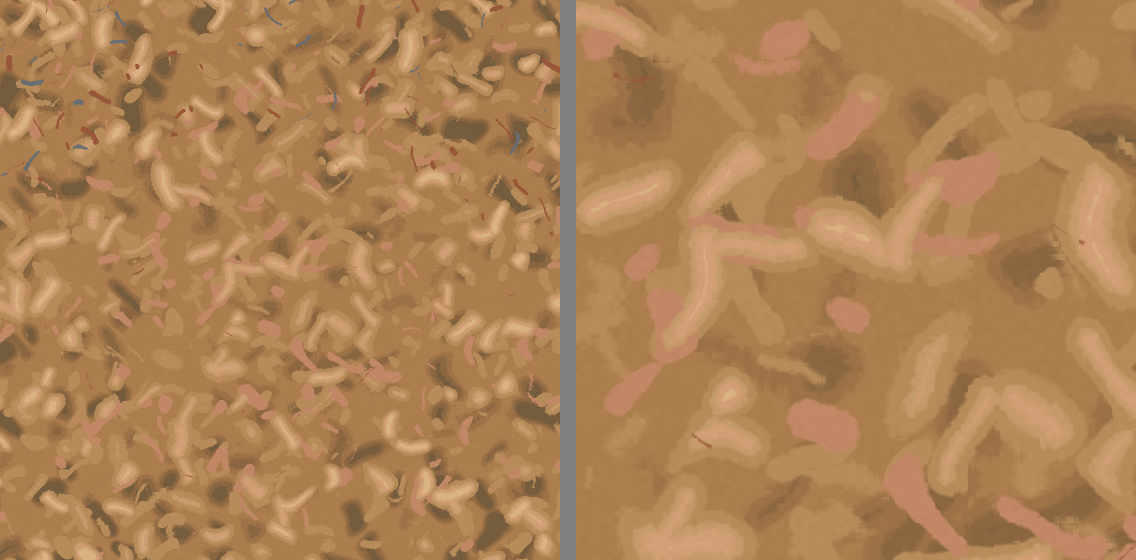
Left: the whole. Right: its middle third, enlarged.
Give the GLSL for this texture, as a Shadertoy shader.

```glsl
const float PI = 3.14159265;

const vec3 GROUND = vec3(0.675, 0.492, 0.300);
const vec3 SAND   = vec3(0.718, 0.548, 0.350);
const vec3 TAN    = vec3(0.775, 0.605, 0.415);
const vec3 PINK   = vec3(0.760, 0.530, 0.395);
const vec3 PEACH  = vec3(0.820, 0.620, 0.460);
const vec3 CREAM  = vec3(0.855, 0.700, 0.510);
const vec3 UMBER  = vec3(0.615, 0.446, 0.276);
const vec3 BROWN  = vec3(0.545, 0.402, 0.252);
const vec3 SHADOW = vec3(0.455, 0.360, 0.240);
const vec3 RUST   = vec3(0.600, 0.340, 0.220);
const vec3 SLATE  = vec3(0.410, 0.430, 0.450);

vec3 hash3(vec2 p, float seed) {
    vec3 q = fract(vec3(p.xyx + seed * 1.37) * vec3(0.1031, 0.1030, 0.0973));
    q += dot(q, q.yxz + 33.33);
    return fract((q.xxy + q.yzz) * q.zyx);
}

// Layered sines that bend straight outlines
vec2 warp(vec2 p, float seed) {
    vec2 bend = 0.13 * sin(p.yx * 2.3 + vec2(seed, seed * 1.7));
    return p + bend + 0.07 * sin(p.yx * 5.3 + vec2(seed * 2.1, seed));
}

// Cellular height field of scattered, randomly turned capsules
float flakes(vec2 uv, float scale, float seed) {
    vec2 p = warp(uv * scale, seed);
    vec2 cell = floor(p);
    float top = 0.0;
    for (int y = -1; y <= 1; y++) {
        for (int x = -1; x <= 1; x++) {
            vec2 id = cell + vec2(x, y);
            vec3 place = hash3(id, seed);
            vec3 shape = hash3(id, seed + 41.0);
            float angle = place.z * PI;
            vec2 axis = vec2(cos(angle), sin(angle));
            float halfLength = 0.42 * shape.y;
            float radius = mix(0.28, 0.50, shape.z);
            vec2 q = p - id - place.xy;
            q -= axis * clamp(dot(q, axis), -halfLength, halfLength);
            top = max(top, shape.x * (1.0 - length(q) / radius));
        }
    }
    return top;
}

// Paints a tone wherever the height passes a level
vec3 paint(vec3 below, vec3 tone, float height, float level) {
    return mix(below, tone, smoothstep(level - 0.05, level + 0.05, height));
}

void mainImage(out vec4 fragColor, in vec2 fragCoord) {
    vec2 uv = fragCoord / iResolution.y;
    vec2 centered = fragCoord / iResolution.xy - vec2(0.5, 0.46);
    float rim = smoothstep(0.12, 0.56, length(centered));
    float upper = smoothstep(-0.2, 0.35, centered.y);

    // Fine grain roughens every contour
    vec3 grain = hash3(floor(uv * 256.0), 7.0) - 0.5;
    float rough = grain.x * 0.07;

    float dark  = flakes(uv, 15.0, 3.0) * mix(0.62, 1.45, rim) + rough;
    float light = flakes(uv, 17.0, 11.0) * mix(0.92, 1.08, rim) + rough;
    float thin  = flakes(uv, 22.0, 57.0) + rough;
    float blush = flakes(uv, 18.0, 23.0) * mix(1.08, 0.85, rim) + 0.15 * light + rough;
    float rust  = flakes(uv, 21.0, 31.0) * mix(0.80, 1.05, rim * upper) + rough;
    float slate = flakes(uv, 19.0, 47.0) * mix(0.72, 1.04, rim * upper) + rough;

    // Shaded hollows, deeper towards the rim
    vec3 color = paint(GROUND, UMBER, dark, 0.19);
    color = paint(color, BROWN, dark, 0.36);
    color = paint(color, SHADOW, dark, 0.60);

    // Raised flakes with nested lighter cores
    color = paint(color, SAND, thin, 0.40);
    color = paint(color, SAND, light, 0.22);
    color = paint(color, PINK, blush, 0.53);
    color = paint(color, TAN, light, 0.45);
    color = paint(color, PEACH, light, 0.58);
    color = paint(color, CREAM, light, 0.76);

    // Rare rust and slate chips
    color = paint(color, RUST, rust, 0.77);
    color = paint(color, SLATE, slate, 0.82);

    fragColor = vec4(color + grain.y * 0.012, 1.0);
}
```
